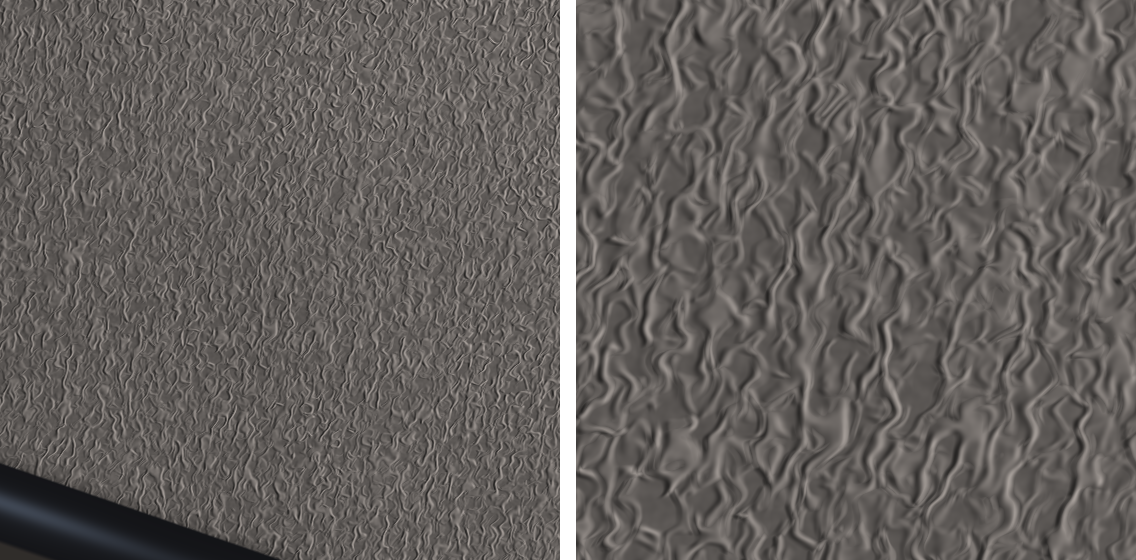
Left, the full canvas; right, a detail of the centre.
Write a WebGL 1 fragment shader that draws this texture.

```glsl
precision highp float;

uniform vec2 u_resolution;

const vec3 PLASTER_TINT = vec3(1.0, 0.955, 0.925);
const vec3 RAIL_DARK = vec3(0.075, 0.078, 0.09);
const vec3 RAIL_SHEEN = vec3(0.25, 0.28, 0.33);
const vec3 FLOOR_SHADE = vec3(0.19, 0.175, 0.165);
const vec2 LIGHT_DIR = vec2(0.97, 0.24);

vec2 hashGradient(vec2 cell) {
  vec3 h = fract(cell.xyx * vec3(0.1031, 0.1030, 0.0973));
  h += dot(h, h.yzx + 33.33);
  float angle = 6.2832 * fract((h.x + h.y) * h.z);
  return vec2(cos(angle), sin(angle));
}

// Gradient noise, roughly -0.7 to 0.7
float noise(vec2 p) {
  vec2 i = floor(p);
  vec2 f = p - i;
  vec2 u = f * f * f * (f * (f * 6.0 - 15.0) + 10.0);
  vec2 e = vec2(1.0, 0.0);
  float a = dot(hashGradient(i), f);
  float b = dot(hashGradient(i + e.xy), f - e.xy);
  float c = dot(hashGradient(i + e.yx), f - e.yx);
  float d = dot(hashGradient(i + e.xx), f - e.xx);
  return mix(mix(a, b, u.x), mix(c, d, u.x), u.y);
}

// Thin broken ridges along the zero lines of a noise field
float ridges(vec2 p, vec2 frequency, float width, float seed) {
  vec2 q = p * frequency + seed;
  float crest = 1.0 - smoothstep(0.0, width, abs(noise(q)));
  float presence = smoothstep(-0.15, 0.1, noise(q * 0.83 + seed * 1.7));
  return crest * presence;
}

// Plaster relief: steep leaning strands mixed with short kinked ones
float relief(vec2 p) {
  float curly = smoothstep(-0.25, 0.35, noise(p * 4.5 + 7.0) + 0.35 * (p.x + p.y - 1.0));
  vec2 q = p;
  q.x += 0.015 * noise(p * 6.0 + 20.0) - 0.2 * p.y;
  q += 0.009 * vec2(noise(p * 58.0 + 31.0), noise(p * 58.0 + 57.0));
  float strands = ridges(q, vec2(58.0, 23.0), 0.24, 11.0);
  float curls = ridges(q, vec2(60.0, 44.0), 0.25, 83.0);
  float crumbs = ridges(q, vec2(92.0, 54.0), 0.32, 140.0);
  float height = max(strands * (1.0 - 0.4 * curly), curls * (0.4 + 0.6 * curly));
  return max(height, 0.5 * crumbs);
}

vec3 plaster(vec2 uv) {
  vec2 offset = LIGHT_DIR * 0.0019;
  float towardLight = relief(uv + offset);
  float awayFromLight = relief(uv - offset);
  float slope = awayFromLight - towardLight;
  float height = 0.5 * (awayFromLight + towardLight);

  // Broad light, stronger relief toward the upper right
  float glow = clamp(0.6 * uv.x + 0.4 * uv.y, 0.0, 1.0);
  float base = mix(0.33, 0.39, glow) + 0.02 * noise(uv * 3.0 + 4.0);
  float contrast = mix(0.22, 0.29, glow);
  float grain = 0.03 * noise(uv * 170.0) + 0.03 * noise(uv * 75.0 + 9.0);
  return PLASTER_TINT * (base + contrast * slope + 0.09 * height + grain);
}

// depth runs from 0 at the upper edge of the rail to 1 at its lower edge
vec3 rail(float depth, float x) {
  float sheen = exp(-pow((depth - 0.5) / 0.13, 2.0));
  float softSheen = 0.2 * exp(-pow((depth - 0.55) / 0.3, 2.0));
  float fade = mix(1.0, 0.4, smoothstep(0.0, 0.35, x));
  return mix(RAIL_DARK, RAIL_SHEEN, (0.8 * sheen + softSheen) * fade);
}

void main() {
  vec2 uv = gl_FragCoord.xy / u_resolution;
  float soft = 1.5 / min(u_resolution.x, u_resolution.y);

  // Slanted rail across the lower left corner
  float drop = 0.173 - 0.345 * uv.x - uv.y;
  float depth = drop / 0.138;
  vec3 color = plaster(uv);
  color *= 1.0 - 0.18 * smoothstep(-0.025, 0.0, drop);
  color = mix(color, rail(depth, uv.x), smoothstep(-soft, soft, drop));
  color = mix(color, FLOOR_SHADE, smoothstep(-soft, 3.0 * soft, drop - 0.138));

  gl_FragColor = vec4(clamp(color, 0.0, 1.0), 1.0);
}
```
